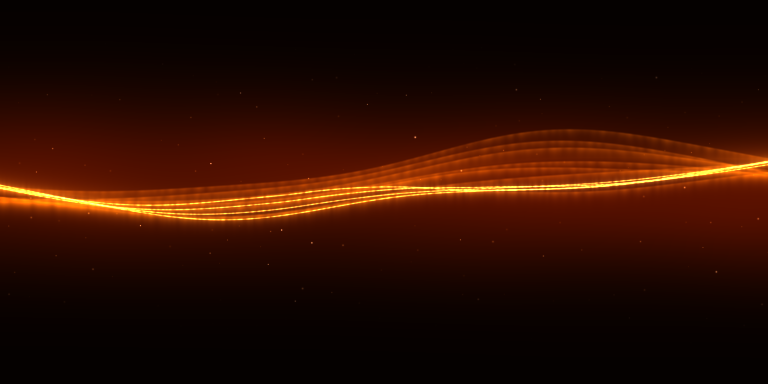
Write a WebGL 1 fragment shader that draws this background.

```glsl
precision highp float;

uniform vec2 u_resolution;

const vec3 BASE = vec3(0.018, 0.003, 0.0);
const vec3 EMBER = vec3(0.31, 0.058, 0.0);
const vec3 AMBER = vec3(1.0, 0.50, 0.03);
const vec3 GOLD = vec3(1.0, 0.76, 0.28);
const float HAZE_HEIGHT = 0.205;
const float RIBBON_COUNT = 7.0;
const float RIBBON_DEPTH = 0.012;
const float RIBBON_LIGHT = 0.24;
const float THREAD_COUNT = 4.0;
const float THREAD_WIDTH = 0.0018;
const float SPARK_CELL = 0.065;
const float SPARK_DENSITY = 0.45;
const float HALF_PI = 1.5707963;

float hash(vec2 p) {
    vec3 q = fract(vec3(p.xyx) * 0.1031);
    q += dot(q, q.yzx + 33.33);
    return fract((q.x + q.y) * q.z);
}

float gradientDot(vec2 cell, vec2 offset) {
    float angle = 6.2831853 * hash(cell);
    return dot(vec2(cos(angle), sin(angle)), offset);
}

float gradientNoise(vec2 p) {
    vec2 i = floor(p);
    vec2 f = fract(p);
    vec2 u = f * f * f * (f * (f * 6.0 - 15.0) + 10.0);
    float low = mix(gradientDot(i, f), gradientDot(i + vec2(1.0, 0.0), f - vec2(1.0, 0.0)), u.x);
    float high = mix(gradientDot(i + vec2(0.0, 1.0), f - vec2(0.0, 1.0)),
                     gradientDot(i + 1.0, f - 1.0), u.x);
    return mix(low, high, u.y);
}

// Edge curves of the bundle: a slope plus sine harmonics
float harmonics(float x, vec4 weights, float fifth) {
    float a = x * HALF_PI;
    return dot(weights, sin(a * vec4(1.0, 2.0, 3.0, 4.0))) + fifth * sin(5.0 * a);
}

float lowerEdge(float x) {
    return 0.513 + 0.0315 * x + harmonics(x, vec4(-0.0813, -0.0271, -0.0166, 0.0062), 0.004);
}

float upperEdge(float x) {
    return 0.523 + 0.0365 * x + harmonics(x, vec4(0.0233, -0.0577, 0.009, 0.0022), -0.0066);
}

// Soft ribbons: crisp on top, fading below
float ribbons(vec2 p, float low, float high, float pixel) {
    float light = 0.0;
    for (float i = 0.0; i < RIBBON_COUNT; i++) {
        float t = i / (RIBBON_COUNT - 1.0);
        float sway = 0.09 * sin(3.0 * p.x + i * 2.4) * (1.0 - t);
        float flare = 0.05 * hash(vec2(i, 4.0)) * pow(abs(p.x - 1.0), 3.0);
        float d = p.y - mix(low, high, t + sway) + flare;
        float body = smoothstep(0.002 + pixel, -0.002, d) * exp(min(d, 0.0) / RIBBON_DEPTH);
        float streaks = 1.0 + 0.7 * gradientNoise(vec2(p.x * 55.0, i * 7.3 + p.y * 12.0));
        light += body * streaks;
    }
    return light * RIBBON_LIGHT;
}

// Thin grainy threads that join at the right of the middle
float threads(vec2 p, float low, float high, float pixel) {
    float light = 0.0;
    float width = max(THREAD_WIDTH, 0.55 * pixel);
    float opening = smoothstep(0.0, 0.7, p.x) * (1.0 - smoothstep(0.8, 1.25, p.x));
    for (float i = 0.0; i < THREAD_COUNT; i++) {
        float wiggle = 0.005 * sin(3.6 * p.x + i * 1.9) * (1.0 - opening);
        float d = p.y - mix(low, high, 0.2 * i * opening) - wiggle;
        float grain = 0.75 + 0.8 * gradientNoise(vec2(p.x * 110.0, i * 9.7 + 0.4));
        light += grain * (exp(-d * d / (width * width)) + 0.14 * exp(-abs(d) / 0.008));
    }
    return light;
}

// Scattered sparks, one at most in each cell
vec3 sparks(vec2 p, float pixel) {
    vec2 cell = floor(p / SPARK_CELL);
    vec2 place = vec2(hash(cell + 11.0), hash(cell + 37.0)) * 0.8 + 0.1;
    float d = length(p - (cell + place) * SPARK_CELL);
    float power = hash(cell + 71.0);
    float size = max(mix(0.0014, 0.0026, hash(cell + 53.0)), 0.5 * pixel);
    float present = step(hash(cell + 5.0), SPARK_DENSITY);
    float band = exp(-pow(abs(p.y - 0.5) / 0.26, 4.0));
    vec3 tint = mix(AMBER * 0.8, vec3(1.0, 0.72, 0.5), power * power);
    return tint * present * band * (0.1 + 0.9 * power * power * power) * exp(-d * d / (size * size));
}

void main() {
    vec2 p = gl_FragCoord.xy / u_resolution * vec2(2.0, 1.0);
    float pixel = 1.0 / u_resolution.y;
    float low = lowerEdge(p.x);
    float high = upperEdge(p.x);

    // Wide ember haze
    float rise = (p.y - 0.535 + 0.02 * p.x) / HAZE_HEIGHT;
    float clouds = 1.0 + 0.3 * gradientNoise(p * vec2(1.8, 3.0) + 3.0);
    vec3 color = BASE + EMBER * exp(-rise * rise) * clouds;

    // Amber glow, strongest where the bundle narrows
    float gap = high - low;
    float narrow = exp(-gap * gap / 0.01);
    float reach = abs(p.y - mix(low, high, 0.5));
    color += AMBER * (0.05 + 0.22 * narrow) * exp(-reach / 0.028);

    color += AMBER * ribbons(p, low, high, pixel);
    color += GOLD * threads(p, low, high, pixel);
    color += sparks(p, pixel);
    gl_FragColor = vec4(min(color, 1.0), 1.0);
}
```
